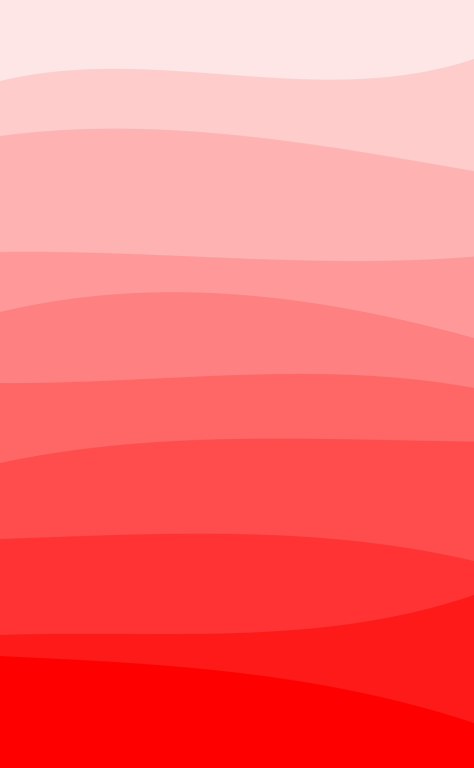
Give the GLSL for this background, as a WebGL 1 fragment shader.

```glsl
precision highp float;

uniform vec2 u_resolution;

const vec3 PURE_RED = vec3(1.0, 0.0, 0.0);
const vec3 WHITE = vec3(1.0);

// Cubic curve through four heights at x = 0, 1/3, 2/3 and 1
float waveHeight(float x, vec4 heights) {
    float t = 3.0 * x;
    vec3 first = heights.yzw - heights.xyz;
    vec2 second = first.yz - first.xy;
    float third = second.y - second.x;
    return heights.x + t * (first.x
        + (t - 1.0) * (0.5 * second.x + (t - 2.0) * third / 6.0));
}

// Red mixed with white; tint 0 is pure red
vec3 redTint(float tint) {
    return mix(PURE_RED, WHITE, tint);
}

// Fill everything below a wave with a tint, with a smooth edge
vec3 paintWave(vec3 below, vec2 uv, vec4 heights, float tint, float edge) {
    float depth = waveHeight(uv.x, heights) - uv.y;
    float coverage = smoothstep(-edge, edge, depth);
    return mix(below, redTint(tint), coverage);
}

void main() {
    vec2 uv = gl_FragCoord.xy / u_resolution;
    float edge = 0.75 / u_resolution.y;

    // Pale sky, then waves layered from top to bottom
    vec3 color = redTint(0.9);
    color = paintWave(color, uv, vec4(0.8945, 0.9089, 0.8965, 0.9232), 0.8, edge);
    color = paintWave(color, uv, vec4(0.8229, 0.8314, 0.8112, 0.7773), 0.7, edge);
    color = paintWave(color, uv, vec4(0.6719, 0.6680, 0.6607, 0.6660), 0.6, edge);
    color = paintWave(color, uv, vec4(0.5938, 0.6194, 0.6048, 0.5599), 0.5, edge);
    color = paintWave(color, uv, vec4(0.5013, 0.5073, 0.5130, 0.4948), 0.4, edge);
    color = paintWave(color, uv, vec4(0.3971, 0.4245, 0.4286, 0.4251), 0.3, edge);
    color = paintWave(color, uv, vec4(0.2982, 0.3047, 0.3001, 0.2695), 0.2, edge);
    color = paintWave(color, uv, vec4(0.1732, 0.1745, 0.1823, 0.2253), 0.1, edge);
    color = paintWave(color, uv, vec4(0.1458, 0.1341, 0.1094, 0.0586), 0.0, edge);

    gl_FragColor = vec4(color, 1.0);
}
```
